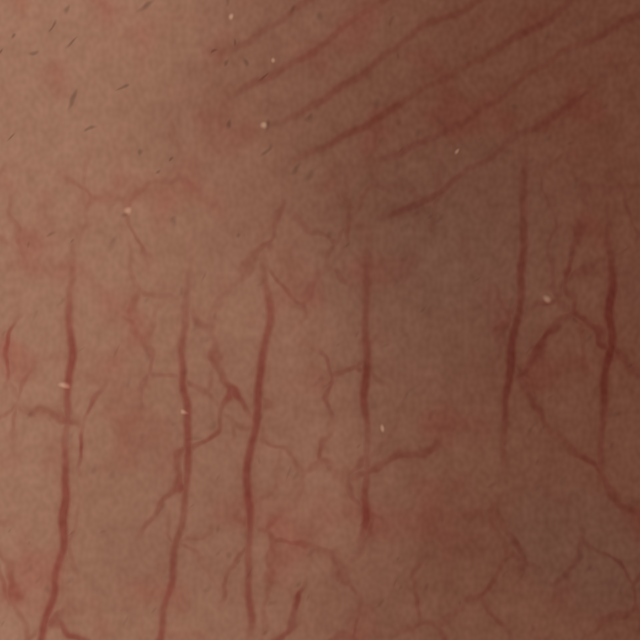
Give the GLSL for this texture, as a WebGL 2 fragment shader.

```glsl
#version 300 es
precision highp float;

uniform vec2 u_resolution;
out vec4 fragColor;

vec2 hash2(vec2 p) {
  vec3 q = fract(p.xyx * vec3(0.1031, 0.1030, 0.0973));
  q += dot(q, q.yzx + 33.33);
  return fract((q.xx + q.yz) * q.zy);
}

float cornerSlope(vec2 cell, vec2 offset) {
  float angle = 6.2832 * hash2(cell).x;
  return dot(vec2(cos(angle), sin(angle)), offset);
}

float gradientNoise(vec2 p) {
  vec2 i = floor(p), f = fract(p);
  vec2 u = f * f * f * (f * (f * 6.0 - 15.0) + 10.0);
  vec2 e = vec2(1.0, 0.0);
  float low = mix(cornerSlope(i, f), cornerSlope(i + e, f - e), u.x);
  float high = mix(cornerSlope(i + e.yx, f - e.yx), cornerSlope(i + 1.0, f - 1.0), u.x);
  return 1.4 * mix(low, high, u.y);
}

float fbm(vec2 p, int octaves) {
  float sum = 0.0, amplitude = 0.6;
  for (int i = 0; i < octaves; i++) {
    sum += amplitude * gradientNoise(p);
    p = p * 2.03 + 17.3;
    amplitude *= 0.5;
  }
  return sum;
}

// Crisp core with a faint flushed rim
float softLine(float distanceToLine, float halfWidth) {
  float d = abs(distanceToLine) / halfWidth;
  return 0.75 * (1.0 - smoothstep(0.2, 1.5, d)) + 0.25 * exp(-0.3 * d * d);
}

// Distance to the border between jittered cells
float cellBorder(vec2 p, float seed) {
  vec2 base = floor(p), nearest = vec2(9.0);
  for (int k = 0; k < 9; k++) {
    vec2 cell = base + vec2(k % 3, k / 3) - 1.0;
    vec2 toSite = cell + hash2(cell + seed) - p;
    if (dot(toSite, toSite) < dot(nearest, nearest)) nearest = toSite;
  }
  float border = 9.0;
  for (int k = 0; k < 25; k++) {
    vec2 cell = base + vec2(k % 5, k / 5) - 2.0;
    vec2 toSite = cell + hash2(cell + seed) - p;
    vec2 gap = toSite - nearest;
    if (dot(gap, gap) > 1e-5) border = min(border, dot(0.5 * (toSite + nearest), normalize(gap)));
  }
  return border;
}

// Wandering vessel along y that fades at both ends
float longVessel(vec2 p, float x, float lean, vec2 span, float halfWidth, float seed) {
  float wander = 0.03 * gradientNoise(vec2(p.y * 3.0, seed)) + 0.008 * gradientNoise(vec2(p.y * 17.0, seed + 5.3));
  float fade = smoothstep(span.x, span.x + 0.08, p.y) * (1.0 - smoothstep(span.y - 0.3, span.y, p.y));
  float flow = 0.8 + 0.6 * gradientNoise(vec2(p.y * 8.0, seed + 9.7));
  return softLine(p.x - x - lean * p.y - wander, halfWidth * (0.7 + 0.4 * flow)) * fade * flow;
}

float network(vec2 p, vec2 scale, float halfWidth, float seed) {
  float presence = smoothstep(-0.25, 0.3, gradientNoise(p * 5.0 + seed));
  return softLine(cellBorder(p * scale, seed) / scale.x, halfWidth) * presence;
}

// Scattered soft specks, stretched along one axis
float specks(vec2 p, vec2 scale, float radius, float share, float seed) {
  vec2 q = p * scale, cell = floor(q);
  vec2 site = 0.3 + 0.4 * hash2(cell + seed);
  vec2 chance = hash2(cell + seed + 31.0);
  float size = radius * (0.6 + 0.6 * chance.x);
  return step(chance.y, share) * (1.0 - smoothstep(0.1 * size, size, length(q - cell - site)));
}

void main() {
  vec2 p = gl_FragCoord.xy / u_resolution;

  // Skin tone, shaded towards the right
  float shade = 0.5 + 1.25 * (p.x - 0.52) + 0.1 * (0.5 - p.y) * (1.0 - p.x);
  shade += 0.3 * fbm(p * 3.0 + 4.0, 3) + 0.2 * p.x * smoothstep(0.5, 0.9, p.y);
  shade = mix(shade, smoothstep(0.0, 1.0, shade), 0.6);
  vec3 colour = mix(vec3(0.605, 0.435, 0.350), vec3(0.440, 0.275, 0.212), clamp(shade, -0.1, 1.1));
  float bruise = exp(-28.0 * dot(p - vec2(0.69, 0.6), p - vec2(0.69, 0.6)));
  bruise += smoothstep(0.1, 0.5, gradientNoise(p * 3.4 + 8.0)) * smoothstep(0.5, 0.8, p.x) * (1.0 - p.y);
  colour = mix(colour, vec3(0.41, 0.28, 0.23), 0.5 * clamp(bruise, 0.0, 1.0));

  // Branching capillaries, sparse near the top
  vec2 warp = vec2(fbm(p * 11.0, 3), fbm(p * 11.0 + 40.0, 3));
  vec2 bent = p + 0.035 * warp;
  float lower = 1.0 - smoothstep(0.5, 0.85, p.y);
  float patchy = 0.75 + 0.7 * gradientNoise(p * 22.0 + 3.0);
  float vessels = 0.85 * patchy * lower * network(bent, vec2(5.2, 3.4), 0.0055, 3.0);
  vessels = max(vessels, 0.5 * patchy * (0.2 + 0.8 * lower) * network(bent, vec2(9.0, 7.0), 0.0048, 12.0));

  // Long upright vessels and slanted ones at the upper right
  vec2 along = vec2(0.87, 0.50), fromCrease = p - vec2(0.45, 0.80);
  vec2 slanted = vec2(dot(fromCrease, vec2(along.y, -along.x)), dot(fromCrease, along));
  for (int i = 0; i < 6; i++) {
    float n = float(i);
    vec2 r = hash2(vec2(n, 7.0)), s = hash2(vec2(n, 19.0));
    float x = (n + 0.25 + 0.4 * r.x) / 6.0;
    vec2 span = vec2(-0.1 + 0.4 * r.y * step(1.5, n), 0.6 + 0.3 * s.x);
    vessels = max(vessels, 1.05 * longVessel(p, x, 0.14 * (s.y - 0.1), span, 0.0062, n * 3.7 + 0.5));
    vec2 slantSpan = vec2(-0.12 + 0.2 * s.x, 0.55 + 0.3 * s.y);
    vessels = max(vessels, 0.55 * longVessel(slanted, 0.07 * n - 0.16, 0.0, slantSpan, 0.006, n * 5.1 + 60.5));
  }

  // Diffuse redness and vessel tint
  float flush = smoothstep(0.05, 0.55, fbm(p * 8.0 + 23.0, 3));
  colour *= mix(vec3(1.0), vec3(0.99, 0.89, 0.90), flush);
  colour *= mix(vec3(1.0), vec3(0.87, 0.66, 0.67), clamp(vessels, 0.0, 1.0));

  // Short dark strokes at the upper left, rare glints and skin grain
  vec2 tilted = vec2(0.8 * p.x - 0.6 * p.y, 0.6 * p.x + 0.8 * p.y) + 0.03 * warp;
  float bare = 0.35 + 0.65 * smoothstep(0.5, 0.8, p.y) * (1.0 - smoothstep(0.3, 0.7, p.x));
  colour *= 1.0 - 0.17 * bare * specks(tilted, vec2(52.0, 24.0), 0.3, 0.13, 5.0);
  colour += vec3(0.15, 0.16, 0.14) * specks(p + 0.02 * warp, vec2(23.0), 0.2, 0.02, 44.0);
  float grain = 0.028 * fbm(p * 32.0, 2) + 0.02 * gradientNoise(p * vec2(120.0, 95.0));
  colour += grain * vec3(1.0, 0.95, 0.88);

  fragColor = vec4(clamp(colour, 0.0, 1.0), 1.0);
}
```
